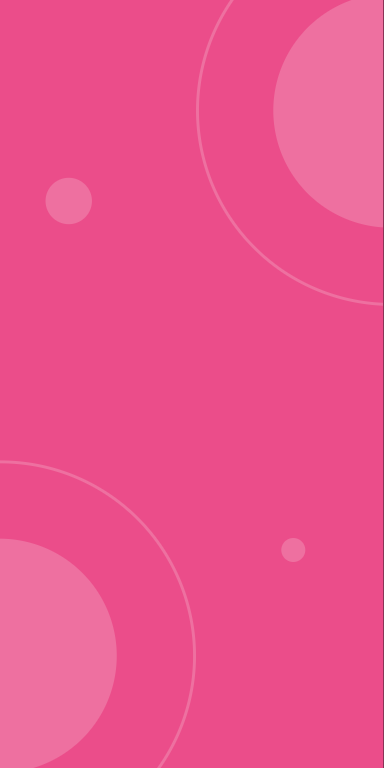
Give the GLSL for this background, as a WebGL 1 fragment shader.

```glsl
precision highp float;
// Flat pink backdrop with two ringed corner discs, two small dots and a dark right rim.

uniform vec2 u_resolution;

#define BASE_PINK vec3(0.921, 0.302, 0.541)
#define LIGHT_PINK vec3(0.933, 0.440, 0.627)
#define RIM_COLOR vec3(0.55, 0.20, 0.34)
#define RIM_WIDTH 0.0026
#define TOP_CENTER vec2(1.0167, 1.7122)
#define BOTTOM_CENTER vec2(-0.001, 0.2922)
#define DISC_RADIUS 0.305
#define RING_RADIUS 0.505
#define RING_OFFSET vec2(0.0026, 0.0)
#define RING_HALF_WIDTH 0.0038
#define LARGE_DOT vec3(0.179, 1.4766, 0.0604)
#define SMALL_DOT vec3(0.7638, 0.5677, 0.0312)

float circleDistance(vec2 p, vec2 center, float radius) {
  return length(p - center) - radius;
}

// Disc together with its thin, slightly shifted ring
float ringedDisc(vec2 p, vec2 center) {
  float disc = circleDistance(p, center, DISC_RADIUS);
  float ringLine = circleDistance(p, center + RING_OFFSET, RING_RADIUS);
  return min(disc, abs(ringLine) - RING_HALF_WIDTH);
}

// Share of a pixel that lies inside a shape
float coverage(float distance, float pixel) {
  return clamp(0.5 - distance / pixel, 0.0, 1.0);
}

void main() {
  // The canvas is one unit wide and two units tall
  float pixel = 1.0 / u_resolution.x;
  vec2 p = gl_FragCoord.xy * pixel;

  // Union of all light shapes
  float shape = min(ringedDisc(p, TOP_CENTER), ringedDisc(p, BOTTOM_CENTER));
  shape = min(shape, circleDistance(p, LARGE_DOT.xy, LARGE_DOT.z));
  shape = min(shape, circleDistance(p, SMALL_DOT.xy, SMALL_DOT.z));
  vec3 color = mix(BASE_PINK, LIGHT_PINK, coverage(shape, pixel));

  // Thin rim along the right side
  float rim = coverage(1.0 - RIM_WIDTH - p.x, pixel);
  gl_FragColor = vec4(mix(color, RIM_COLOR, rim), 1.0);
}
```
